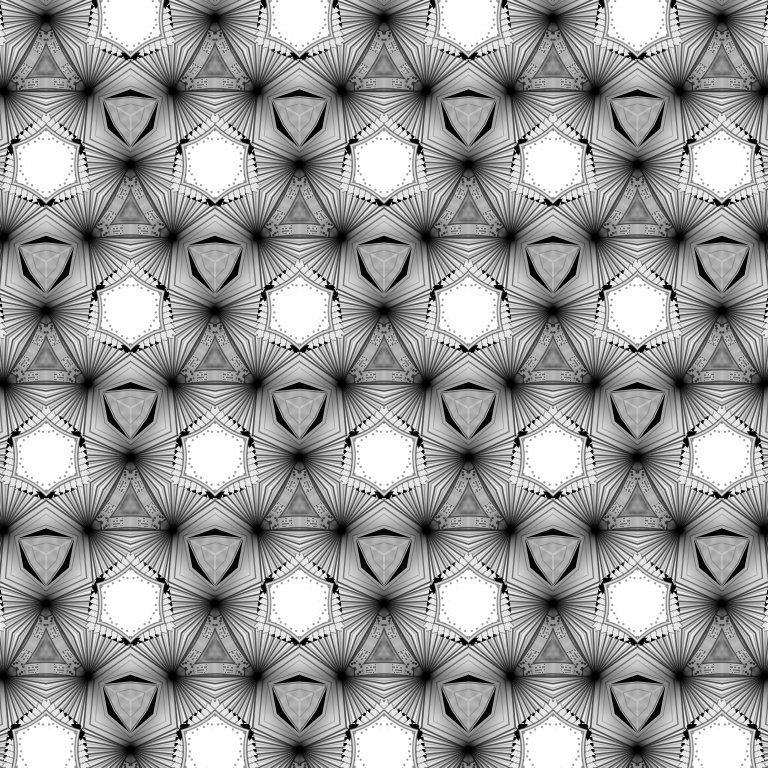
A Shadertoy shader for this pattern:

```glsl
float px; // width of one pixel in lattice units

float hash(vec2 p) {
    return fract(sin(dot(p, vec2(127.1, 311.7))) * 4375.85);
}

float fill(float d) { return clamp(0.5 - d / px, 0.0, 1.0); }
float line(float d, float w) { return fill(abs(d) - w) * min(1.0, 2.0 * w / px + 0.2); }

// Distance to the nearest scattered point
float cellular(vec2 p) {
    float best = 2.0;
    for (int j = -1; j <= 1; j++)
    for (int i = -1; i <= 1; i++) {
        vec2 cell = floor(p) + vec2(i, j);
        vec2 site = cell + vec2(hash(cell), hash(cell + 37.0));
        best = min(best, length(p - site));
    }
    return best;
}

// Offset from the nearest point of a triangular lattice
vec2 nearestCentre(vec2 p) {
    vec2 s = vec2(1.0, sqrt(3.0));
    vec2 a = mod(p + 0.5 * s, s) - 0.5 * s;
    vec2 b = mod(p, s) - 0.5 * s;
    return dot(a, a) < dot(b, b) ? a : b;
}

// Mirrors a cell into one 60 degree wedge, shield on +y
vec2 foldWedge(vec2 p) {
    float third = radians(120.0);
    float a = abs(mod(atan(p.x, -p.y) + 0.5 * third, third) - 0.5 * third);
    return length(p) * vec2(sin(a), cos(a));
}

// Pleats radiating from a knot
float pleats(float angle, float r) {
    float s = angle * 6.5 + 0.3;
    float f = fract(s);
    float v = 0.76 + 0.2 * hash(vec2(floor(s), 4.0)) + 0.1 * f;
    v -= 0.06 * sin(angle * 53.0) * smoothstep(0.08, 0.2, r);
    v *= 1.0 - 0.6 * line(min(f, 1.0 - f) / 6.5 * r, 0.0045);
    return v * (1.0 - 0.25 * line((f - 0.4) / 6.5 * r, 0.003));
}

// Roof-shaped panel between the shield and the pleats
float roof(float v, vec2 q) {
    float d = dot(q - vec2(0.0, 0.257), vec2(0.576, -0.818));
    float panel = 0.86 - 0.16 * smoothstep(0.1, 0.0, abs(q.y - 0.433));
    panel *= 1.0 - 0.45 * line(d + 0.035, 0.004);
    panel *= 1.0 - 0.2 * line(d + 0.065, 0.003);
    v = mix(v, panel, fill(d));
    return v * (1.0 - 0.6 * line(d, 0.005));
}

float shield(float v, vec2 q) {
    float h = 0.5774 - q.y;
    float chevron = h + 0.35 * q.x - 0.155;
    float face = h + 0.1 * q.x - 0.115;
    v *= 1.0 - 0.3 * line(chevron - 0.02, 0.003);
    v = mix(v, 0.02, fill(chevron));
    float tone = 0.66 + 0.9 * h + 0.03 * sin(q.x * 90.0 + h * 40.0);
    tone += 0.1 * line(h * 0.866 - q.x * 0.5, 0.006);
    tone -= 0.14 * line(h + 0.25 * q.x - 0.07, 0.003);
    tone -= 0.3 * line(face + 0.008, 0.003);
    return mix(v, tone, fill(face));
}

// Grey triangle with a marked band along each side
float bandedTriangle(float v, vec2 q) {
    vec2 c = q - vec2(0.5, 0.2887);
    float g = dot(c, vec2(-0.866, -0.5));
    float s = dot(c, vec2(-0.5, 0.866));
    float tone = 0.5 + 0.14 * cellular(c * 32.0) - 0.1 * line(g - 0.045, 0.004);
    tone += 0.07 * sin(g * 110.0 + s * 30.0);
    float bow = g - 0.095 - 0.6 * s * s;
    float band = max(abs(bow) - 0.034, s - 0.175);
    float paper = 0.77 - 0.05 * sin(s * 60.0);

    // Short dashes and worn band ends
    vec2 grid = vec2(s * 95.0, bow * 62.0);
    float dash = step(0.4, hash(floor(grid))) * fill((abs(fract(grid.y) - 0.5) - 0.25) / 62.0);
    paper -= 0.38 * dash * step(0.045, s) * step(s, 0.105) * step(abs(bow), 0.024);
    paper -= 0.5 * smoothstep(0.115, 0.14, s) * smoothstep(0.55, 0.2, cellular(c * 50.0));
    tone = mix(tone, paper, fill(band));
    tone *= 1.0 - 0.5 * line(band, 0.004);
    float side = g - 0.144;
    v = mix(v, tone, fill(side));
    return v * (1.0 - 0.45 * line(side, 0.005));
}

// White hexagon in a stepped, toothed frame
float window(float v, vec2 q) {
    float m = dot(q, vec2(0.5, 0.866));
    float l = dot(q, vec2(0.866, -0.5));
    float rim = m - 1.2 * l * l;
    float f = fract(l * 27.0 + m * 9.0);
    float outer = 0.208 + 0.17 * (l + 0.1);
    float tooth = m - outer - 0.02 * f;
    float shadow = max(m - outer - 0.02, 0.195 - m);
    v = mix(v, 0.04, fill(shadow) * step(f, 0.6) * smoothstep(0.075, 0.03, l));
    v = mix(v, 0.9 - 0.24 * step(f, 0.22), fill(tooth));
    v *= 1.0 - 0.35 * line(tooth, 0.003);
    v = mix(v, 0.02, fill(max(q.x + 0.6 * (q.y - 0.2) - 0.06, abs(q.y - 0.224) - 0.02)));
    v = mix(v, 0.86, fill(rim - 0.188));
    v *= 1.0 - 0.5 * line(rim - 0.188, 0.004);
    float speck = fill((cellular(q * 26.0 + 3.0) - 0.17) / 26.0) * smoothstep(0.11, 0.13, rim);
    v = mix(v, 1.0 - 0.4 * speck, fill(rim - 0.17));
    return v * (1.0 - 0.4 * line(rim - 0.17, 0.004));
}

void mainImage(out vec4 fragColor, in vec2 fragCoord) {
    px = 1.0 / (0.22 * iResolution.y);
    vec2 p = (fragCoord / iResolution.y - vec2(0.5, 0.405)) / 0.22;
    vec2 q = foldWedge(nearestCentre(p));

    // Polar position around the dark knot between cells
    vec2 k = q - vec2(0.25, 0.433);
    float r = length(k);
    float angle = atan(dot(k, vec2(0.866, -0.5)), dot(k, vec2(-0.5, -0.866)));

    float v = pleats(angle, r);
    v = roof(v, q);
    v = shield(v, q);
    v = bandedTriangle(v, q);
    v *= 1.0 - exp(-r * 13.0) - 0.3 * exp(-r * r * 700.0);
    v = window(v, q);
    fragColor = vec4(vec3(clamp(v, 0.0, 1.0)), 1.0);
}
```
